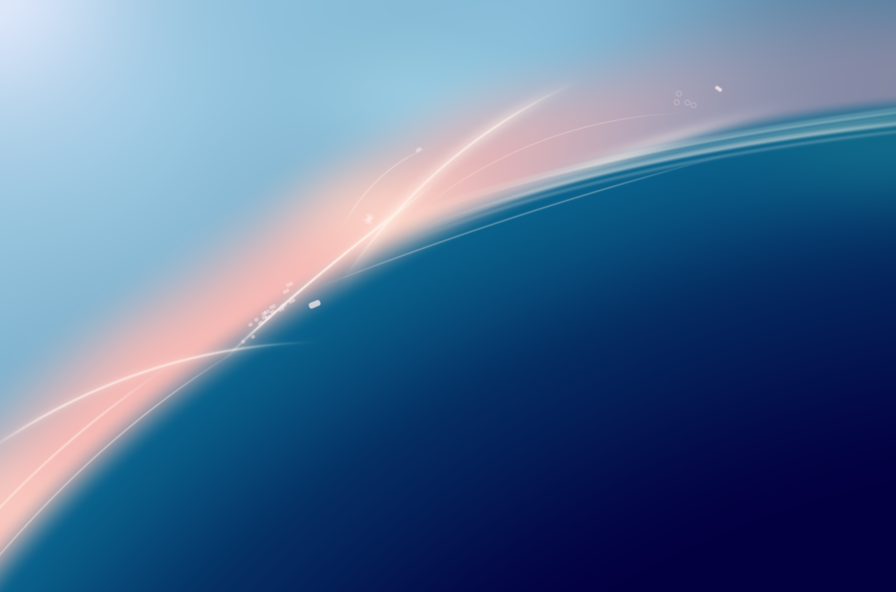
Write a Shadertoy shader that draws this background.

```glsl
// A dark blue planet limb under a pale sky, wrapped in a soft pink aurora.
// The limb is a circle distance; gradients follow that distance, and thin
// light strands are quadratic curves evaluated as functions of x.

const vec2 PLANET_CENTER = vec2(1.72, -1.421);
const float PLANET_RADIUS = 2.248;

float hash(vec2 p) {
    return fract(sin(dot(p, vec2(127.1, 311.7))) * 43758.5453);
}

float noise(vec2 p) {
    vec2 i = floor(p), f = fract(p);
    f = f * f * (3.0 - 2.0 * f);
    return mix(mix(hash(i), hash(i + vec2(1, 0)), f.x),
               mix(hash(i + vec2(0, 1)), hash(i + vec2(1, 1)), f.x), f.y);
}

// Round soft spot, 1 at its center
float spot(vec2 p, vec2 center, vec2 size) {
    vec2 q = (p - center) / size;
    return exp(-dot(q, q));
}

// Light along a quadratic curve whose x grows from a to c; fades at both ends
float strand(vec2 p, vec2 a, vec2 b, vec2 c, float width, float px) {
    vec2 lin = b - a, quad = a - 2.0 * b + c;
    float dx = p.x - a.x;
    float root = sqrt(max(lin.x * lin.x + quad.x * dx, 1e-5));
    float t = dx / (lin.x + root);
    float u = clamp(t, 0.0, 1.0);
    vec2 tangent = lin + quad * u;
    float y = a.y + 2.0 * lin.y * u + quad.y * u * u;
    float dist = abs(p.y - y) * tangent.x / length(tangent);
    float w = max(width, 0.7 * px);
    float ends = smoothstep(0.0, 0.28, t) * (1.0 - smoothstep(0.65, 1.0, t));
    return exp(-dist * dist / (w * w)) * ends * min(1.0, width / w);
}

// Tilted rounded dash
float dash(vec2 p, vec2 center, vec2 halfSize, float angle, float px) {
    float s = sin(angle), c = cos(angle);
    vec2 q = mat2(c, -s, s, c) * (p - center);
    float r = 0.8 * halfSize.y;
    vec2 e = abs(q) - halfSize + r;
    float d = length(max(e, 0.0)) + min(max(e.x, e.y), 0.0) - r;
    return 1.0 - smoothstep(-px, px, d);
}

vec3 skyColor(vec2 p, float d) {
    vec3 sky = mix(vec3(0.54, 0.75, 0.86), vec3(0.34, 0.50, 0.63), smoothstep(0.8, 1.6, p.x));
    float haze = (1.0 - smoothstep(0.15, 0.5, d)) * (1.0 - smoothstep(0.5, 1.0, p.x));
    sky = mix(sky, vec3(0.46, 0.66, 0.77), 0.7 * haze);
    sky = mix(sky, vec3(0.68, 0.82, 0.91), 0.6 * spot(p, vec2(0.0, 0.85), vec2(0.45, 0.40)));
    sky = mix(sky, vec3(0.91, 0.92, 0.99), 0.9 * spot(p, vec2(-0.05, 1.04), vec2(0.26, 0.24)));
    sky = mix(sky, vec3(0.62, 0.81, 0.89), 0.7 * spot(p, vec2(0.71, 0.84), vec2(0.20, 0.11)));
    return sky + 0.025 * (noise(p * vec2(3.0, 5.0)) - 0.5);
}

vec3 planetColor(vec2 p, float depth) {
    float night = depth + 0.08 * (p.x - 0.75);
    vec3 col = mix(vec3(0.04, 0.41, 0.57), vec3(0.02, 0.20, 0.40), smoothstep(-0.06, 0.31, depth));
    col = mix(col, vec3(0.01, 0.0, 0.25), smoothstep(0.14, 0.72, night));
    return mix(col, vec3(0.08, 0.44, 0.54), 0.6 * spot(p, vec2(1.5, 0.76), vec2(0.2, 0.09)));
}

vec3 auroraOver(vec3 sky, vec2 p, float d) {
    float fade = smoothstep(0.6, 1.4, p.x);
    float ripple = 0.03 * (noise(p * 5.0) - 0.5);
    float band = 1.0 - smoothstep(0.06, 0.24, d + ripple);
    vec3 pink = mix(vec3(0.98, 0.73, 0.71), vec3(0.80, 0.59, 0.66), fade);
    vec3 col = mix(sky, pink, band * mix(0.96, 0.38, fade));
    float cream = spot(p, vec2(0.66, 0.63), vec2(0.14, 0.08))
                + 0.6 * spot(p, vec2(0.0, 0.14), vec2(0.16, 0.09));
    return mix(col, vec3(1.0, 0.89, 0.82), 0.55 * min(cream, 1.0));
}

float strands(vec2 p, float px) {
    // Soft beam with a fine core, and its long tail
    float light = 0.42 * strand(p, vec2(0.57, 0.51), vec2(0.73, 0.76), vec2(1.0, 0.872), 0.013, px);
    light += 0.38 * strand(p, vec2(0.57, 0.51), vec2(0.73, 0.76), vec2(1.0, 0.872), 0.0022, px);
    light += 0.7 * strand(p, vec2(0.37, 0.385), vec2(0.52, 0.53), vec2(0.75, 0.70), 0.0022, px);
    light += 0.2 * strand(p, vec2(0.37, 0.385), vec2(0.52, 0.53), vec2(0.75, 0.70), 0.009, px);
    // Crossing arcs on the left
    light += 0.55 * strand(p, vec2(-0.06, 0.21), vec2(0.22, 0.42), vec2(0.55, 0.422), 0.0024, px);
    light += 0.16 * strand(p, vec2(-0.06, 0.21), vec2(0.22, 0.42), vec2(0.55, 0.422), 0.009, px);
    light += 0.5 * strand(p, vec2(-0.10, 0.03), vec2(0.08, 0.25), vec2(0.30, 0.39), 0.0022, px);
    light += 0.4 * strand(p, vec2(-0.10, -0.06), vec2(0.15, 0.27), vec2(0.44, 0.43), 0.0017, px);
    // Fine threads above and below the limb
    light += 0.3 * strand(p, vec2(0.57, 0.60), vec2(0.63, 0.72), vec2(0.74, 0.757), 0.0016, px);
    light += 0.22 * strand(p, vec2(0.68, 0.62), vec2(0.90, 0.81), vec2(1.19, 0.81), 0.0014, px);
    light += 0.3 * strand(p, vec2(0.50, 0.50), vec2(0.88, 0.65), vec2(1.26, 0.746), 0.0017, px);
    // Bundle sweeping to the right edge
    for (int i = 0; i < 9; i++) {
        float k = float(i) / 8.0;
        vec2 bend = vec2(1.10, 0.772 + 0.028 * hash(vec2(k, 3.0)));
        light += 0.2 * strand(p, vec2(0.64, 0.57 + 0.05 * k), bend, vec2(1.95, 0.81 + 0.05 * k), 0.0034, px);
    }
    return light + 0.4 * spot(p, vec2(1.09, 0.752 + 0.30 * (p.x - 1.09)), vec2(0.14, 0.013));
}

float sparks(vec2 p, float px) {
    float s = dash(p, vec2(0.532, 0.486), vec2(0.010, 0.005), 0.4, px);
    s += dash(p, vec2(1.215, 0.850), vec2(0.006, 0.003), -0.6, px);
    s += 0.6 * dash(p, vec2(0.708, 0.747), vec2(0.005, 0.003), 0.5, px);
    // Cluster of dashes, a small tuft, and a few rings
    for (int i = 0; i < 16; i++) {
        float n = float(i), k = n / 15.0;
        vec2 jitter = vec2(hash(vec2(n, 1.0)), hash(vec2(n, 2.0))) - 0.5;
        vec2 center = mix(vec2(0.42, 0.435), vec2(0.485, 0.508), k) + 0.035 * jitter;
        s += 0.6 * dash(p, center, vec2(0.003 + 0.003 * k, 0.003), 0.45, px);
    }
    for (int i = 0; i < 4; i++) {
        float n = float(i);
        s += 0.5 * dash(p, vec2(0.624, 0.630), vec2(0.009, 0.002), 0.2 + 0.6 * n, px);
        vec2 center = vec2(1.16, 0.825) + 0.035 * (vec2(hash(vec2(n, 5.0)), hash(vec2(n, 6.0))) - 0.5);
        s += 0.25 * (1.0 - smoothstep(0.0, 1.5 * px, abs(length(p - center) - 0.004)));
    }
    return min(s, 1.0);
}

void mainImage(out vec4 fragColor, in vec2 fragCoord) {
    float px = 1.0 / iResolution.y;
    vec2 p = fragCoord * px;
    p.x *= 1.515 * iResolution.y / iResolution.x;
    float d = length(p - PLANET_CENTER) - PLANET_RADIUS;

    vec3 col = auroraOver(skyColor(p, d), p, d);
    float softness = mix(1.0, 0.45, smoothstep(0.5, 1.2, p.x));
    float air = smoothstep(-0.03 * softness, 0.055 * softness, d);
    col = mix(planetColor(p, -d), col, air);

    col = mix(col, vec3(1.0, 0.95, 0.92), min(strands(p, px), 0.85));
    col = mix(col, vec3(1.0, 0.93, 0.94), 0.75 * sparks(p, px));
    fragColor = vec4(col, 1.0);
}
```
